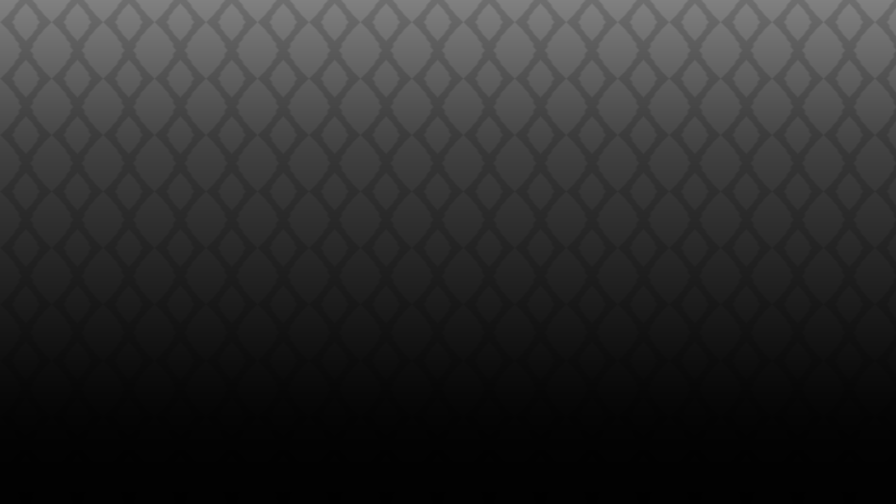
Reproduce this pattern procedurally as a Shadertoy shader.

```glsl
const float TAU = 6.2831853;

// Signed distance estimate to a pointed lozenge with a scalloped outline
float lozenge(vec2 p, vec2 halfSize, float bulge, float scallops, float ripple) {
    float t = abs(p.y) / halfSize.y;
    float width = halfSize.x * (1.0 - pow(t, bulge));
    float fade = max(1.0 - t, 0.0);
    width += ripple * fade * cos(TAU * scallops * t);
    return (abs(p.x) - width) * 0.8;
}

// Offset from the nearest point of a grid
vec2 nearestCell(vec2 p, vec2 pitch, vec2 center) {
    return (fract((p - center) / pitch + 0.5) - 0.5) * pitch;
}

float coverage(float dist, float softness) {
    return 1.0 - smoothstep(-softness, softness, dist);
}

// Large and small lozenges on interleaved grids
float damask(vec2 p, vec2 pitch, vec2 smallCenter, float softness) {
    vec2 largeCell = nearestCell(p, pitch, smallCenter + 0.5 * pitch);
    vec2 smallCell = nearestCell(p, pitch, smallCenter);
    float large = lozenge(largeCell, vec2(0.395, 0.5) * pitch, 1.5, 4.0, 0.0018);
    float small = lozenge(smallCell, vec2(0.25, 0.33) * pitch, 1.5, 3.0, 0.0015);
    return coverage(min(large, small), softness);
}

// Ramp that eases into zero instead of stopping sharply
float softRamp(float x, float ease) {
    return 0.5 * (x + sqrt(x * x + ease * ease));
}

// Long fade to black, with a steeper glow along the top edge
float topLight(float height) {
    float fade = 0.46 * softRamp(height - 0.19, 0.1);
    float glow = 0.37 * softRamp(height - 0.72, 0.04);
    return fade + glow;
}

void mainImage(out vec4 fragColor, in vec2 fragCoord) {
    float pixel = 1.0 / iResolution.y;
    vec2 p = fragCoord * pixel;

    vec2 pitch = vec2(0.1021, 0.112);
    vec2 smallCenter = vec2(0.0515, 0.956);
    float softness = max(0.0028, 0.75 * pixel);
    float motif = damask(p, pitch, smallCenter, softness);

    // Motifs catch a little more light than the bands between them
    float bandShade = 0.89;
    float motifShade = 1.05;
    float gray = topLight(p.y) * mix(bandShade, motifShade, motif);

    fragColor = vec4(vec3(gray), 1.0);
}
```
